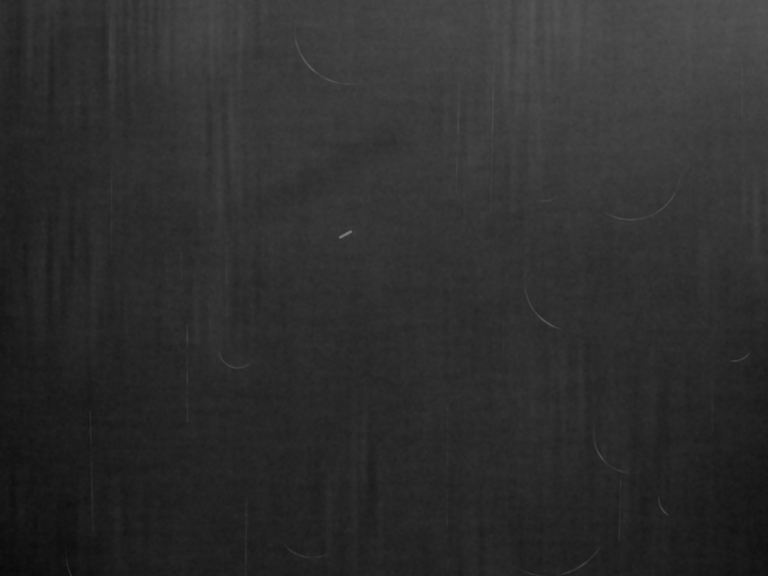
Give the GLSL for this texture, as a WebGL 1 fragment shader.

```glsl
precision highp float;
// Draws a worn, dusty chalkboard with faint scratches and uneven light.
uniform vec2 u_resolution;

float hash(vec2 cell) {
  vec3 h = fract(cell.xyx * vec3(0.1031, 0.1030, 0.0973));
  h += dot(h, h.yzx + 33.33);
  return fract((h.x + h.y) * h.z);
}

vec2 hash2(vec2 cell) {
  return vec2(hash(cell), hash(cell + 71.7));
}

// Cellular noise: each cell holds one soft blot, lighter or darker, about -1 to 1
float cellNoise(vec2 p) {
  vec2 cell = floor(p);
  float sum = 0.0;
  for (int j = -1; j <= 1; j++) {
    for (int i = -1; i <= 1; i++) {
      vec2 neighbour = cell + vec2(float(i), float(j));
      vec2 offset = p - neighbour - hash2(neighbour);
      float falloff = max(0.0, 1.0 - dot(offset, offset));
      sum += (hash(neighbour + 19.3) * 2.0 - 1.0) * falloff * falloff;
    }
  }
  return sum;
}

vec2 rotate(vec2 p, float angle) {
  float c = cos(angle), s = sin(angle);
  return vec2(c * p.x + s * p.y, c * p.y - s * p.x);
}

float softLine(float dist, float width, float blur) {
  return 1.0 - smoothstep(width, width + blur, dist);
}

// Distance to a straight stroke given by its middle, angle and half length
float strokeDistance(vec2 p, vec2 middle, float angle, float halfLength) {
  vec2 q = rotate(p - middle, angle);
  return length(vec2(max(abs(q.x) - halfLength, 0.0), q.y));
}

// Curved scratch that fades out toward both ends
float arcScratch(vec2 p, vec2 center, float radius, float heading, float span, float blur) {
  vec2 q = rotate(p - center, heading);
  float fade = 1.0 - smoothstep(0.4 * span, span, abs(atan(q.y, q.x)));
  return softLine(abs(length(q) - radius), 0.0004, blur) * fade;
}

// Light falls from the upper right; left side and lower corners are dim
float boardLight(vec2 uv) {
  float light = mix(0.135, 0.25, uv.y);
  light += 0.075 * uv.x * uv.x * pow(uv.y, 3.0);
  light -= 0.085 * pow(1.0 - uv.x, 4.0);
  light -= 0.07 * pow(uv.x, 6.0) * (1.0 - uv.y);
  return light;
}

// Wiped chalk dust: clouds, patchy vertical streaks and fine cross-grain
float dust(vec2 p, vec2 uv) {
  float clouds = cellNoise(p * vec2(4.0, 3.5)) * 0.009 + cellNoise(p * 11.0 + 5.0) * 0.006;
  float patches = smoothstep(-0.1, 0.7, cellNoise(p * vec2(7.0, 5.0) + 31.0));
  float streaks = cellNoise(p * vec2(105.0, 7.0)) + 0.6 * cellNoise(p * vec2(45.0, 6.0) + 9.0);
  float weave = cellNoise(p * vec2(13.0, 95.0) + 47.0);
  return clouds + patches * (0.01 + 0.018 * streaks) * (0.6 + 0.6 * uv.y)
       + 0.005 * streaks + 0.006 * weave;
}

float scratches(vec2 p, float aspect, float blur) {
  float sum = 0.0;
  // Long, nearly vertical hairlines
  for (int i = 0; i < 16; i++) {
    vec2 seed = vec2(float(i), 3.0);
    vec2 middle = hash2(seed) * vec2(aspect, 1.0);
    float angle = 1.57 + 0.06 * (hash(seed + 40.0) - 0.5);
    float halfLength = mix(0.02, 0.13, hash(seed + 50.0));
    float dist = strokeDistance(p, middle, angle, halfLength);
    sum += softLine(dist, 0.0003, blur) * mix(0.015, 0.045, hash(seed + 60.0));
  }
  // Curved marks, mostly opening upward
  for (int i = 0; i < 13; i++) {
    vec2 seed = vec2(float(i), 17.0);
    vec2 center = hash2(seed) * vec2(aspect, 1.0);
    float radius = mix(0.025, 0.11, hash(seed + 40.0));
    float heading = -1.57 + 2.4 * (hash(seed + 50.0) - 0.5);
    float span = mix(0.5, 1.4, hash(seed + 60.0));
    sum += arcScratch(p, center, radius, heading, span, blur) * mix(0.04, 0.12, hash(seed + 70.0));
  }
  return sum * (0.7 + 0.6 * cellNoise(p * 55.0));
}

void main() {
  vec2 uv = gl_FragCoord.xy / u_resolution;
  float aspect = u_resolution.x / u_resolution.y;
  vec2 p = vec2(uv.x * aspect, uv.y);
  float blur = max(0.0018, 1.5 / u_resolution.y);

  float shade = boardLight(uv) + dust(p, uv);
  shade += scratches(p, aspect, blur);

  // Fine surface grain
  shade += 0.011 * cellNoise(p * 190.0) + 0.006 * cellNoise(p * 85.0 + 13.0);

  // Dark diagonal wipe and one bright chalk fleck
  float wipe = strokeDistance(p, vec2(0.57, 0.7), 0.5, 0.12);
  shade -= 0.022 * (1.0 - smoothstep(0.0, 0.045, wipe));
  float fleck = strokeDistance(p, vec2(0.6, 0.593), 0.48, 0.01);
  shade += 0.23 * softLine(fleck, 0.0012, blur);

  gl_FragColor = vec4(vec3(clamp(shade, 0.0, 1.0)), 1.0);
}
```
